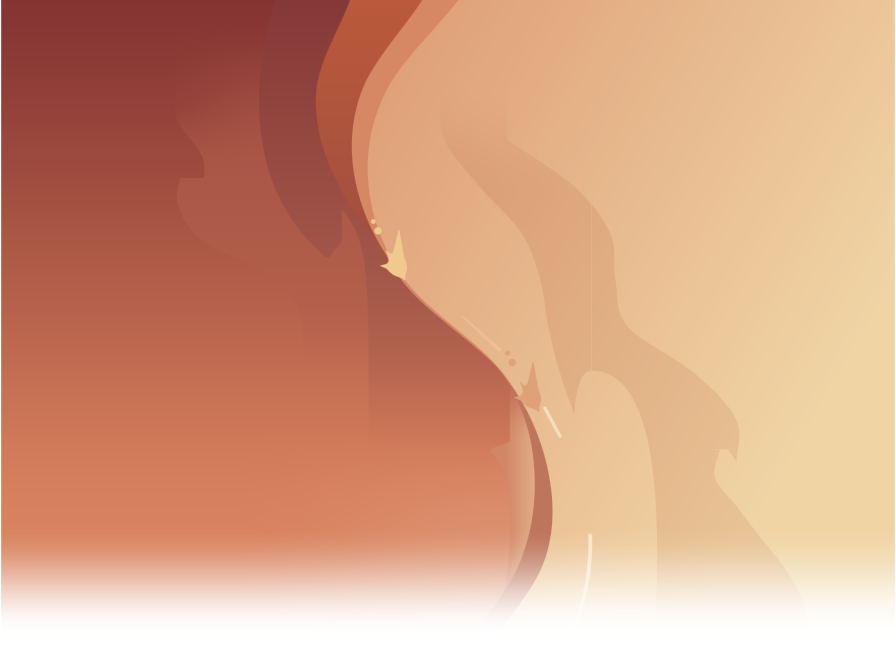
This background is drawn by a Shadertoy shader. Its source:

```glsl
// Antialiased coverage of the region where d is positive
float cover(float d) {
    return clamp(0.5 + d / max(fwidth(d), 1e-4), 0.0, 1.0);
}

// Smooth curve through eight evenly spaced heights
float spline(float y, float start, float gap, float k[8]) {
    float t = clamp((y - start) / gap, 0.0, 6.999);
    int i = int(t);
    float f = t - float(i);
    float b = k[i], c = k[i + 1];
    float a = i > 0 ? k[i - 1] : 2.0 * b - c;
    float d = i < 6 ? k[i + 2] : 2.0 * c - b;
    return b + 0.5 * f * (c - a + f * (2.0 * a - 5.0 * b + 4.0 * c - d
         + f * (3.0 * (b - c) + d - a)));
}

// Distance to a segment whose radius runs from ra to rb
float spike(vec2 p, vec2 a, vec2 b, float ra, float rb) {
    vec2 ab = b - a;
    float h = clamp(dot(p - a, ab) / dot(ab, ab), 0.0, 1.0);
    return length(p - a - ab * h) - mix(ra, rb, h);
}

float smoothMin(float a, float b) {
    float h = max(0.04 - abs(a - b), 0.0) / 0.04;
    return min(a, b) - h * h * 0.01;
}

// Small crown of liquid with two droplets
float splash(vec2 p) {
    vec2 core = vec2(0.01, 0.09);
    float d = spike(p, core, vec2(0.02, -0.23), 0.07, 0.002);
    d = smoothMin(d, spike(p, core, vec2(-0.14, 0.08), 0.055, 0.002));
    d = smoothMin(d, spike(p, core, vec2(-0.09, -0.05), 0.05, 0.002));
    d = smoothMin(d, spike(p, core, vec2(0.07, 0.2), 0.065, 0.005));
    d = min(d, length(p - vec2(-0.16, -0.22)) - 0.031);
    return min(d, length(p - vec2(-0.2, -0.3)) - 0.02);
}

// Shadowed side: gradient, pale flame, dark tongue
vec3 shadowSide(float x, float y) {
    vec3 col = mix(vec3(0.52, 0.2, 0.195), vec3(0.65, 0.325, 0.26), smoothstep(-0.3, 2.3, y));
    col = mix(col, vec3(0.85, 0.51, 0.37), smoothstep(1.4, 4.7, y));
    col = mix(col, vec3(0.87, 0.61, 0.49), 0.6 * smoothstep(2.0, 4.4, x) * smoothstep(3.6, 4.8, y));

    float flameEdge = y < 1.53 ? 1.5 + 0.25 * smoothstep(0.95, 1.42, y)
        : spline(y, 1.5, 0.2, float[8](1.55, 1.52, 1.59, 1.78, 2.22, 2.47, 2.57, 2.6));
    float flame = cover(x - flameEdge) * smoothstep(0.1, 1.5, y) * (1.0 - smoothstep(2.2, 3.3, y));
    flame *= mix(smoothstep(1.3, 2.3, x), 1.0, smoothstep(0.8, 1.5, y));
    col = mix(col, vec3(0.69, 0.365, 0.295), 0.65 * flame);

    float drop = y - 0.85;
    float tongueLeft = 2.22 + 0.2 * drop * drop + 0.06 * pow(max(drop, 0.0), 4.0);
    float tongueRight = y < 1.77 ? 9.0 : 2.93 - 0.1 * smoothstep(2.05, 2.21, y);
    float tongue = min(min(x - tongueLeft, tongueRight - x), 2.21 - y);
    float fold = min(x - 3.16 + 0.26 * exp(-4.0 * (y - 1.77)), y - 1.77);
    vec3 dark = mix(vec3(0.52, 0.22, 0.215), vec3(0.67, 0.37, 0.3), clamp(y / 2.9, 0.0, 1.0));
    return mix(col, dark, max(cover(tongue), cover(fold)) * (1.0 - smoothstep(2.3, 4.0, y)));
}

// Lit side: diagonal gradient crossed by a winding darker band
vec3 litSide(float x, float y) {
    float t = clamp((x - 3.2) * 0.17 + y * 0.1, 0.0, 1.0);
    vec3 col = mix(vec3(0.87, 0.61, 0.46), vec3(0.94, 0.83, 0.645), t);

    float left = spline(y, 0.8, 0.4, float[8](3.77, 3.81, 4.11, 4.47, 4.63, 4.7, 4.8, 4.94));
    float s = max(y - 3.18, 0.0);
    float tongue = min(5.07 + 0.9 * sqrt(s) - 0.36 * s - x,
                       x - 5.07 + 0.4 * sqrt(s) - 0.26 * s + 9.0 * step(0.39, s));

    float upper = spline(y, 1.2, 0.4, float[8](4.35, 4.92, 5.23, 5.275, 5.38, 5.95, 6.31, 6.31));
    float lower = spline(y, 3.85, 0.25, float[8](6.17, 6.13, 6.32, 6.51, 6.71, 6.86, 6.93, 6.95));
    float h = max(y - 3.85, 0.0);
    float hook = min(x - lower, 6.2 + 0.33 * sqrt(h) - x);
    float right = y > 3.98 ? lower - x : min(upper - x, y > 3.85 ? -hook : 9.0);

    float band = cover(x - left) * cover(-tongue) * cover(right) * smoothstep(0.7, 1.7, y);
    col *= mix(vec3(1.0), vec3(0.965, 0.92, 0.905), band);

    // Glints
    vec2 p = vec2(x, y);
    col = mix(col, vec3(0.94, 0.76, 0.61), 0.7 * cover(-spike(p, vec2(3.96, 2.71), vec2(4.28, 3.0), 0.005, 0.016)));
    col = mix(col, vec3(0.97, 0.87, 0.74), cover(-spike(p, vec2(4.67, 3.5), vec2(4.8, 3.74), 0.014, 0.014)));
    float arc = 0.016 - abs(x - 5.06 + 0.25 * (y - 4.65) * (y - 4.65));
    return mix(col, vec3(0.98, 0.9, 0.78), cover(min(arc, y - 4.58)));
}

void mainImage(out vec4 fragColor, in vec2 fragCoord) {
    vec2 uv = fragCoord / iResolution.xy;
    vec2 p = vec2(uv.x, 1.0 - uv.y) * vec2(7.68, 5.61);
    float x = p.x, y = p.y;

    // Nested contours of the central ribbon
    float rim = spline(y, 0.0, 0.8, float[8](3.93, 3.3, 3.16, 3.47, 4.31, 4.69, 4.67, 4.15));
    float salmon = rim - max(0.31 * (1.0 - y / 2.4), 0.03 * (1.0 - smoothstep(2.8, 3.4, y)));
    float rust = salmon - 0.62 * max(0.0, 1.0 - y / 2.1);
    float brown = rim - 0.21 * smoothstep(2.9, 5.0, y);

    vec3 col = shadowSide(x, y);
    col = mix(col, mix(vec3(0.73, 0.35, 0.23), vec3(0.64, 0.31, 0.25), clamp(y / 2.0, 0.0, 1.0)),
              cover(x - rust));

    // Pale strip with a hooked top, and the brown crescent beside it
    float hookEdge = 4.38 - 0.23 * exp(-6.0 * max(y - 3.83, 0.0)) - 0.12 * pow(max(y - 4.4, 0.0), 2.0);
    float strip = x - mix(4.37, hookEdge, smoothstep(3.78, 3.88, y));
    vec3 stripColor = mix(vec3(0.82, 0.53, 0.4), vec3(0.88, 0.66, 0.52), smoothstep(4.3, 4.6, x));
    col = mix(col, stripColor, cover(strip) * smoothstep(3.2, 3.8, y));
    col = mix(col, vec3(0.74, 0.46, 0.36), cover(x - brown) * smoothstep(2.9, 3.2, y));

    col = mix(col, vec3(0.84, 0.53, 0.39), cover(x - salmon));
    col = mix(col, litSide(x, y), cover(x - rim));

    // Splashes along the rim
    col = mix(col, vec3(0.94, 0.79, 0.56), cover(-splash(p - vec2(3.4, 2.2))));
    col = mix(col, vec3(0.87, 0.63, 0.47), cover(-splash(p - vec2(4.55, 3.33))));

    // White fade at the foot and thin side margins
    col = mix(col, vec3(1.0), smoothstep(4.5, 5.45, y));
    col = mix(col, vec3(1.0), cover(abs(x - 3.84) - 3.83));
    fragColor = vec4(col, 1.0);
}
```
